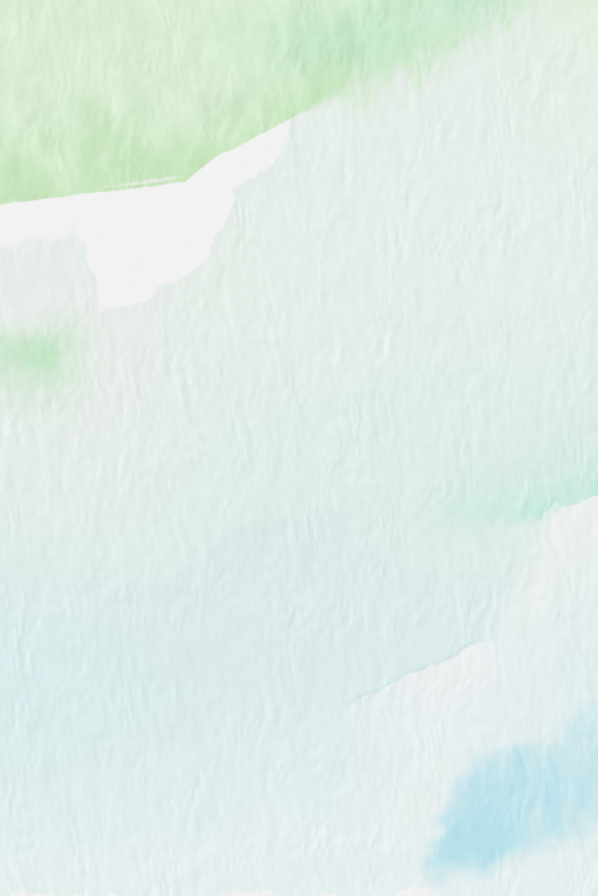
This background is drawn by a WebGL 1 fragment shader. Its source:

```glsl
precision highp float;
uniform vec2 u_resolution;

float hash(vec2 cell) {
  vec3 h = fract(cell.xyx * vec3(0.1031, 0.103, 0.0973));
  h += dot(h, h.yzx + 33.33);
  return fract((h.x + h.y) * h.z);
}

float noise(vec2 p) {
  vec2 i = floor(p), f = fract(p), e = vec2(1, 0);
  f = f * f * (3.0 - 2.0 * f);
  return mix(mix(hash(i), hash(i + e), f.x),
             mix(hash(i + e.yx), hash(i + e.xx), f.x), f.y);
}

float fbm(vec2 p) {
  float sum = 0.0, amp = 0.5;
  for (int i = 0; i < 4; i++) {
    sum += amp * noise(p);
    p = p * 2.03 + 17.1;
    amp *= 0.5;
  }
  return sum;
}

// Linear step, used to chain the segments of a brush edge
float rise(float a, float b, float x) {
  return clamp((x - a) / (b - a), 0.0, 1.0);
}

float above(float d, float soft) {
  return smoothstep(-soft, soft, d);
}

float before(float a, float b, float x) {
  return 1.0 - smoothstep(a, b, x);
}

float thinLine(float d, float width) {
  return exp(-d * d / (width * width));
}

// Soft elliptical pool of pigment
float pool(vec2 p, vec2 center, vec2 size) {
  vec2 d = (p - center) / size;
  return exp(-dot(d, d));
}

// Vertical strokes of the paper grain
float grain(vec2 p) {
  p.x += 0.15 * p.y + 0.025 * noise(p * 16.0);
  return noise(p * vec2(75.0, 26.0)) + 0.7 * noise(p * vec2(150.0, 70.0));
}

void main() {
  vec2 p = gl_FragCoord.xy / u_resolution * vec2(1.0, 1.5);
  float blot = fbm(p * vec2(9.0, 6.0)) - 0.47;
  float mottle = fbm(p * vec2(40.0, 22.0)) - 0.47;
  vec2 ragged = vec2(fbm(p * 38.0), fbm(p * 38.0 + 40.0)) - 0.47;
  vec2 q = p + 0.04 * ragged;
  float x = q.x, y = q.y;

  // Pale vertical gradient from blue to mint
  float level = p.y + 0.15 * blot;
  vec3 color = mix(vec3(0.895, 0.937, 0.934), vec3(0.862, 0.924, 0.924), smoothstep(0.05, 0.38, level));
  color = mix(color, vec3(0.873, 0.93, 0.908), smoothstep(0.42, 0.67, level));
  color = mix(color, vec3(0.898, 0.932, 0.91), smoothstep(0.68, 1.05, level));
  color = mix(color, vec3(0.912, 0.927, 0.912), 0.7 * pool(p, vec2(0.1, 0.85), vec2(0.25, 0.3)));
  color = mix(color, vec3(0.835, 0.922, 0.927), 0.5 * pool(p, vec2(0.0, 0.35), vec2(0.3, 0.2)));

  // Lavender band
  float bandDepth = 0.504 + 0.016 * rise(0.16, 0.27, x) + 0.09 * rise(0.27, 0.37, x)
                  + 0.05 * rise(0.37, 0.62, x) - y;
  float band = above(bandDepth, 0.008) * exp(-max(bandDepth, 0.0) / 0.14);
  band *= smoothstep(0.1, 0.4, x) * before(0.45, 0.75, x);
  color = mix(color, vec3(0.85, 0.9, 0.922), 0.65 * band);

  // Bare paper at the lower right, with a thin dried rim
  float paperDepth = 0.314 + 0.122 * rise(0.566, 0.83, p.x) + 0.21 * rise(0.83, 0.93, p.x)
                   + 0.024 * rise(0.93, 1.0, p.x) - mix(p.y, y, 0.4);
  float loose = smoothstep(0.79, 0.85, p.x) * before(0.89, 0.94, p.x);
  float paper = above(paperDepth, mix(0.003, 0.1, loose)) * exp(-max(paperDepth, 0.0) / 0.28);
  color = mix(color, vec3(0.934, 0.942, 0.945), 0.9 * paper * smoothstep(0.48, 0.75, p.x));
  float rim = thinLine(paperDepth + 0.002, 0.003) * smoothstep(0.54, 0.62, x) * before(0.78, 0.84, x);
  color -= vec3(0.05, 0.03, 0.025) * rim * (0.7 + 2.0 * mottle);

  // Mint wash gathering at the right edge
  float mintHeight = y - 0.625 - 0.043 * rise(0.85, 1.0, x);
  float mint = above(mintHeight, mix(0.035, 0.004, smoothstep(0.82, 0.92, x)));
  mint *= exp(-max(mintHeight, 0.0) / 0.07) * smoothstep(0.6, 1.0, x);
  color = mix(color, vec3(0.74, 0.908, 0.845), mint * (0.9 + blot + mottle));

  // Blue bloom, strongest at its lower left
  float bloomTop = 0.05 + 0.15 * rise(0.7, 0.79, x) + 0.11 * rise(0.79, 1.0, x);
  float bloomBase = 0.045 + 0.085 * rise(0.82, 1.0, x);
  float bloom = above(bloomTop - y + 0.1 * blot, 0.04) * above(y - bloomBase + 0.1 * blot, 0.035);
  bloom *= smoothstep(0.69, 0.75, x);
  bloom *= 0.5 + 0.35 * pool(p, vec2(0.79, 0.11), vec2(0.1)) + blot + 0.6 * mottle;
  color = mix(color, vec3(0.71, 0.88, 0.922), clamp(bloom, 0.0, 1.0));

  // Small bare sliver on the bottom border
  float sliver = 0.016 * rise(0.63, 0.7, p.x) - y;
  color = mix(color, vec3(0.95), above(sliver, 0.003) * before(0.71, 0.74, x));

  // Green pool at the left
  float leaf = pool(q, vec2(0.02, 0.905), vec2(0.13, 0.065)) * before(0.08, 0.19, x);
  leaf *= above(0.94 + 0.2 * x - y, 0.025);
  color = mix(color, vec3(0.765, 0.9, 0.775), clamp(leaf * (0.9 + blot + mottle), 0.0, 1.0));

  // White gap beneath the green wash
  float gapBase = 1.084 + 0.028 * rise(0.0, 0.13, x) - 0.13 * rise(0.135, 0.165, x)
                + 0.047 * rise(0.2, 0.29, x) + 0.05 * rise(0.29, 0.35, x)
                + 0.11 * rise(0.35, 0.4, x) + 0.04 * rise(0.4, 0.46, x) + 0.39 * rise(0.46, 0.6, x);
  float gap = above(y - gapBase, mix(0.01, 0.004, smoothstep(0.14, 0.18, x))) * before(0.49, 0.53, x);
  color = mix(color, vec3(0.946, 0.948, 0.945), gap);

  // Green wash across the top, darkest along its lower edge
  float washHeight = mix(p.y, y, 0.15) - 1.158 - 0.038 * rise(0.0, 0.31, p.x)
                   - 0.04 * rise(0.31, 0.36, p.x) - 0.088 * rise(0.36, 0.53, p.x)
                   - 0.18 * rise(0.53, 0.92, p.x);
  float wash = above(washHeight + 0.12 * mottle * smoothstep(0.5, 0.65, p.x),
                     mix(0.002, 0.055, smoothstep(0.48, 0.66, p.x)));
  vec3 green = mix(vec3(0.785, 0.902, 0.745), vec3(0.853, 0.93, 0.835),
                   smoothstep(-0.02, 0.16, washHeight + 0.2 * blot + 0.1 * mottle));
  green = mix(green, vec3(0.765, 0.908, 0.795), 0.7 * pool(q, vec2(0.58, 1.43), vec2(0.16, 0.06)));
  green = mix(green, vec3(0.79, 0.918, 0.845), 0.7 * pool(q, vec2(0.8, 1.49), vec2(0.14, 0.05)));
  color = mix(color, green + 0.05 * mottle, wash);
  color = mix(color, vec3(0.9, 0.94, 0.88), 0.7 * pool(p, vec2(1.0, 1.5), vec2(0.12, 0.15)));
  float streak = thinLine(washHeight - 0.008, 0.003) * smoothstep(0.15, 0.24, x) * before(0.28, 0.32, x);
  color = mix(color, vec3(0.94), 0.7 * streak);

  // Embossed paper relief in uneven patches, faint on the bare gap
  float relief = (grain(p) - grain(p + vec2(0.004, -0.004))) * (0.6 + noise(p * 22.0));
  color += relief * mix(0.036, 0.006, gap * (1.0 - wash)) + 0.015 * mottle * (1.0 - gap);
  gl_FragColor = vec4(color, 1.0);
}
```
